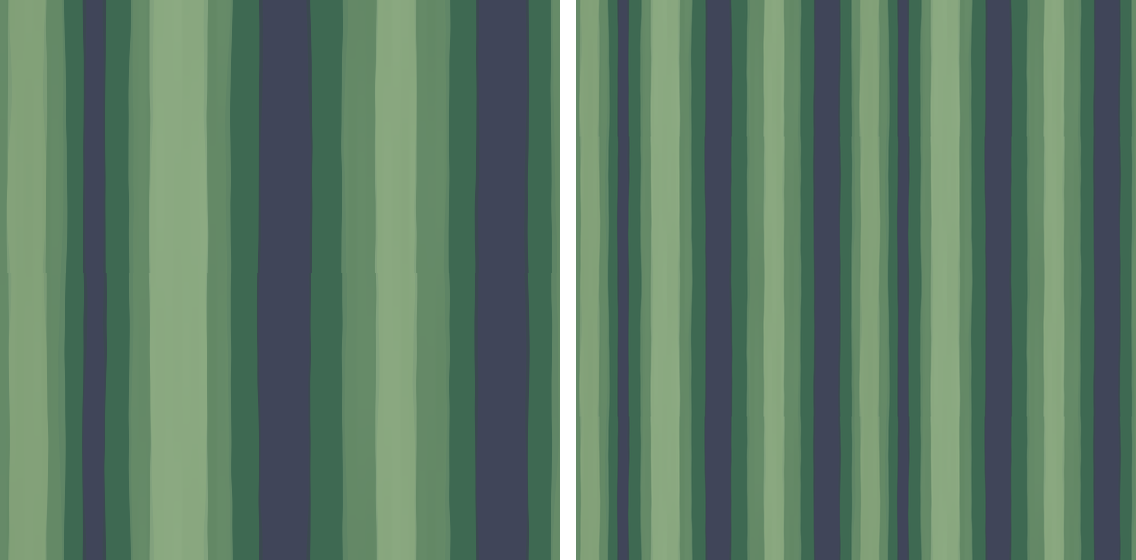
Left, the tile; right, the same tile 2 across and 2 down.
This pattern is drawn by a three.js fragment shader. Its source:

```glsl
// Three hand-painted sets of vertical green and navy stripes with wavering edges.
#define LIGHT vec3(0.534, 0.653, 0.495)
#define MID vec3(0.394, 0.538, 0.403)
#define GREEN vec3(0.242, 0.411, 0.322)
#define NAVY vec3(0.252, 0.272, 0.350)
#define NAVY_RIM vec3(0.232, 0.285, 0.315)
#define SETS 3
#define SOFT 0.0010
#define WAVER 0.0052
#define JOG 0.0045
#define JOG_HEIGHT 0.512
#define RIM 0.0052
#define STREAK 0.014

varying vec2 vUv;

float hash(vec2 p) {
  vec3 q = fract(vec3(p.xyx) * 0.1031);
  q += dot(q, q.yzx + 33.33);
  return fract((q.x + q.y) * q.z);
}

// Value noise along y that wraps after `cells` steps.
float wrapNoise(float y, float cells, float seed) {
  float t = y * cells;
  float i = floor(t);
  float a = hash(vec2(mod(i, cells), seed));
  float b = hash(vec2(mod(i + 1.0, cells), seed));
  return mix(a, b, smoothstep(0.0, 1.0, t - i));
}

// Edge displacement: slow drift, small tremor and one brush restart.
float waver(float y, float seed) {
  float drift = wrapNoise(y, 5.0, seed) - 0.5;
  float tremor = wrapNoise(y, 19.0, seed + 7.0) - 0.5;
  float jog = (fract(y - JOG_HEIGHT) - 0.5) * (hash(vec2(seed, 91.0)) - 0.5);
  return WAVER * (drift + 0.3 * tremor) + JOG * jog;
}

// Signed depth inside a stripe, positive within, wrapped across x.
float stripeDepth(vec2 uv, float left, float right, float seed) {
  float x = fract(uv.x - 0.5 * (left + right) + 0.5) - 0.5;
  float side = step(0.0, x);
  return 0.5 * (right - left) - abs(x) + waver(uv.y, seed + 31.0 * side);
}

float cover(float depth) {
  return smoothstep(-SOFT, SOFT, depth);
}

// Long faint bristle marks, constant across each narrow column.
float bristles(vec2 uv) {
  float column = floor(uv.x * 64.0);
  float f = fract(uv.x * 64.0);
  float here = wrapNoise(uv.y, 3.0, column + 200.0);
  float next = wrapNoise(uv.y, 3.0, mod(column + 1.0, 64.0) + 200.0);
  return mix(here, next, smoothstep(0.6, 1.0, f)) - 0.5;
}

void main() {
  // Left and right edges of each nested stripe, one component per set.
  vec3 midL = vec3(-0.0156, 0.2320, 0.6105);
  vec3 midR = vec3(0.1170, 0.4130, 0.8025);
  vec3 lightL = vec3(0.0150, 0.2680, 0.6720);
  vec3 lightR = vec3(0.0850, 0.3700, 0.7450);
  vec3 navyL = vec3(0.1470, 0.4610, 0.8500);
  vec3 navyR = vec3(0.1875, 0.5555, 0.9440);
  vec3 tone = vec3(-0.022, 0.008, 0.002);

  vec3 color = GREEN;
  float streak = STREAK * bristles(vUv);
  for (int i = 0; i < SETS; i++) {
    float seed = float(i) * 5.0 + 3.0;
    float mid = stripeDepth(vUv, midL[i], midR[i], seed);
    float light = stripeDepth(vUv, lightL[i], lightR[i], seed + 1.0);
    float navy = stripeDepth(vUv, navyL[i], navyR[i], seed + 2.0);

    // Thin overlapping passes leave a darker margin of varying width.
    float pass = 0.014 * wrapNoise(vUv.y, 4.0, seed + 60.0);
    float margin = 1.0 - cover(mid - pass);
    vec3 midTone = MID + streak - margin * vec3(0.022, 0.018, 0.005);
    color = mix(color, midTone, cover(mid));

    float glaze = 0.010 * wrapNoise(vUv.y, 6.0, seed + 80.0) - 0.002;
    float thin = 1.0 - cover(light - glaze);
    vec3 lightTone = LIGHT + tone[i] + streak - thin * vec3(0.030, 0.025, 0.008);
    color = mix(color, lightTone, cover(light));

    // Dark green shows through along the navy edges.
    float rim = RIM * (0.4 + wrapNoise(vUv.y, 7.0, seed + 100.0));
    vec3 navyTone = mix(NAVY_RIM, NAVY, smoothstep(rim - 0.002, rim + 0.001, navy));
    color = mix(color, navyTone, cover(navy));
  }
  gl_FragColor = vec4(color, 1.0);
}
```
